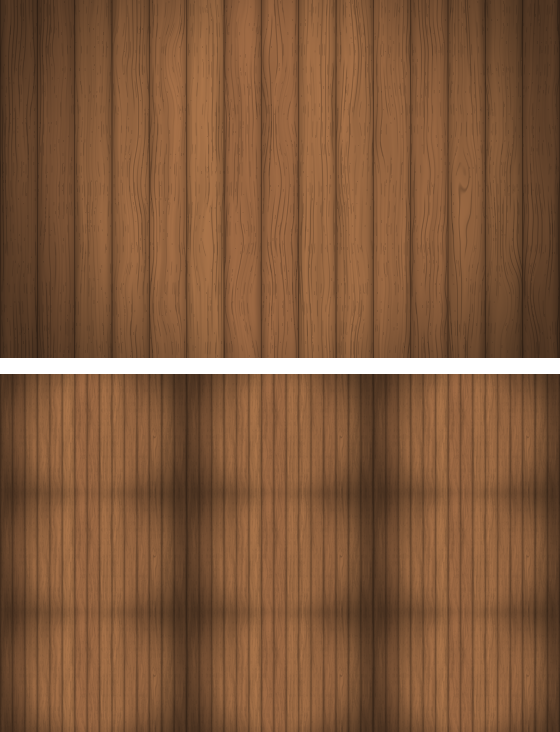
Top: one tile. Bottom: repeated 3 by 3.
A WebGL 2 fragment shader for this texture:

```glsl
#version 300 es
precision highp float;
// Fifteen upright wooden planks with bowed grain lines, short pores and dark seams.
// Each plank bends its own cross coordinate; the grain is drawn along its contours.
// All noise wraps in height, and a seam lies on the left and right edges.

#define PLANKS 15.0
#define GRAIN_LINES 10.0
#define GRAIN_HALF_WIDTH 0.012
#define GRAIN_DARKNESS 0.17
#define PORE_DARKNESS 0.12
#define SEAM_HALF_WIDTH 0.012
#define EDGE_SHADE 0.17
#define VIGNETTE 0.49
#define WOOD_COLOR vec3(0.640, 0.437, 0.277)
#define RED_WOOD_COLOR vec3(0.600, 0.402, 0.258)
#define SEAM_COLOR vec3(0.290, 0.190, 0.120)

uniform vec2 u_resolution;
out vec4 outColor;

float hash(vec2 p) {
    return fract(sin(dot(p, vec2(127.1, 311.7))) * 43758.5453);
}

// Value noise whose rows repeat after a whole number of cells
float wrapNoise(vec2 p, float rows, float seed) {
    vec2 cell = floor(p);
    vec2 t = fract(p);
    t = t * t * (3.0 - 2.0 * t);
    float x = cell.x + seed * 37.0;
    float low = mod(cell.y, rows);
    float high = mod(cell.y + 1.0, rows);
    float bottom = mix(hash(vec2(x, low)), hash(vec2(x + 1.0, low)), t.x);
    float top = mix(hash(vec2(x, high)), hash(vec2(x + 1.0, high)), t.x);
    return mix(bottom, top, t.y);
}

// Cross coordinate of a plank after waves and local bows have bent it
float bentGrain(float across, float y, float plank) {
    float waviness = mix(0.04, 0.36, hash(vec2(plank, 3.7)));
    float bent = across;
    bent += waviness * (wrapNoise(vec2(across * 1.6, y * 6.0), 6.0, plank) - 0.5);
    bent += 0.05 * (wrapNoise(vec2(across * 2.0, y * 15.0), 15.0, plank + 20.0) - 0.5);
    for (float i = 0.0; i < 2.0; i++) {
        float centerX = mix(0.25, 0.75, hash(vec2(plank, 11.0 + i)));
        float dy = fract(y - hash(vec2(plank, 17.0 + i)) + 0.5) - 0.5;
        float dx = across - centerX;
        bent -= 0.55 * dx * exp(-150.0 * dy * dy - 14.0 * dx * dx);
    }
    return bent;
}

// Coverage of a soft-edged line at the given distance from its middle
float stroke(float distance, float halfWidth, float pixel) {
    return 1.0 - smoothstep(halfWidth - 0.5 * pixel, halfWidth + 0.7 * pixel, distance);
}

// Long lines along the bent coordinate, gathered in bands of uneven strength
float grainLines(float bent, float y, float plank, float slope, float pixel) {
    float rings = bent * GRAIN_LINES;
    float line = floor(rings);
    float offset = 0.3 + 0.4 * hash(vec2(line, plank + 5.3));
    float gap = abs(fract(rings) - offset) / (GRAIN_LINES * slope);
    float breaks = wrapNoise(vec2(line, y * 8.0), 8.0, plank + 40.0);
    float band = wrapNoise(vec2(bent * 3.0, y * 3.0), 3.0, plank + 100.0);
    float strength = smoothstep(0.2, 0.5, breaks) * mix(0.35, 1.2, smoothstep(0.25, 0.75, band));
    return stroke(gap, GRAIN_HALF_WIDTH, pixel) * strength;
}

// Long and short scattered pores, one at most per cell
float pores(float bent, float y, float plank, float slope, float pixel) {
    float coverage = 0.0;
    for (float layer = 0.0; layer < 2.0; layer++) {
        vec2 grid = mix(vec2(14.0, 18.0), vec2(9.0, 80.0), layer);
        vec2 p = vec2(bent, y) * grid;
        vec2 cell = floor(p);
        vec2 key = cell + vec2(plank * 41.0, layer * 97.0);
        float present = step(hash(key), mix(0.3, 0.14, layer));
        float center = 0.3 + 0.4 * hash(key + 7.3);
        float halfLength = 0.12 + 0.3 * hash(key + 13.9);
        float dx = abs(fract(p.x) - center) / (grid.x * slope);
        float ends = 1.0 - smoothstep(halfLength - 0.06, halfLength + 0.06, abs(fract(p.y) - 0.5));
        coverage = max(coverage, present * ends * stroke(dx, 0.009, pixel));
    }
    return coverage;
}

void main() {
    vec2 uv = gl_FragCoord.xy / u_resolution;
    float plank = floor(uv.x * PLANKS);
    float across = fract(uv.x * PLANKS);
    float pixel = PLANKS / u_resolution.x;
    float bent = bentGrain(across, uv.y, plank);
    float slope = max(abs(bentGrain(across + 0.01, uv.y, plank) - bent) / 0.01, 0.3);

    // Plank tint, broad stains and fine fibres
    vec3 color = mix(WOOD_COLOR, RED_WOOD_COLOR, hash(vec2(plank, 29.0)));
    float stain = wrapNoise(vec2(bent * 5.0, uv.y * 3.0), 3.0, plank + 60.0);
    float fibre = wrapNoise(vec2(bent * 22.0, uv.y * 5.0), 5.0, plank + 80.0);
    color *= 1.0 + 0.12 * (stain - 0.5) + 0.06 * (fibre - 0.5);

    // Drawn grain
    color *= 1.0 - GRAIN_DARKNESS * grainLines(bent, uv.y, plank, slope, pixel);
    color *= 1.0 - PORE_DARKNESS * pores(bent, uv.y, plank, slope, pixel);

    // Rounded plank edges and seams
    float edge = min(across, 1.0 - across);
    color *= 1.0 - EDGE_SHADE * (1.0 - smoothstep(0.0, 0.22, edge));
    color = mix(color, min(color, SEAM_COLOR), 0.75 * stroke(edge, SEAM_HALF_WIDTH, pixel));

    // Mirrored darkening towards the borders
    float reach = length((uv * 2.0 - 1.0) * vec2(1.0, 0.65));
    color *= 1.0 - VIGNETTE * smoothstep(0.45, 1.2, reach);
    outColor = vec4(color, 1.0);
}
```
